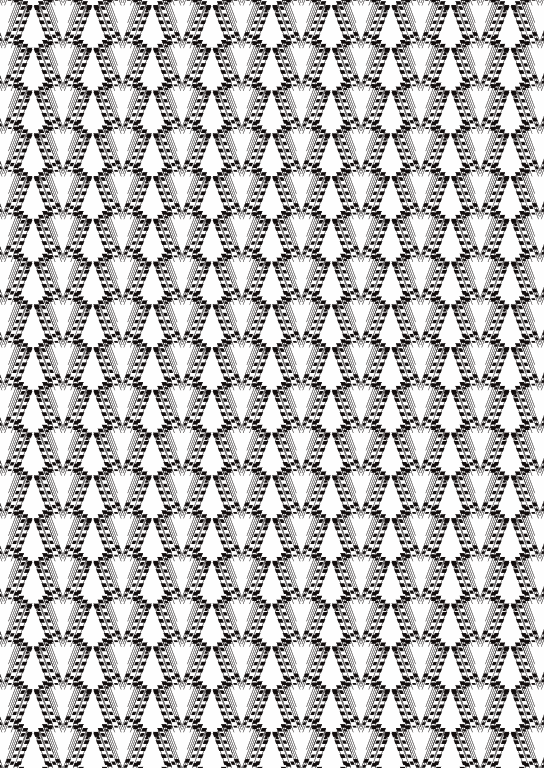
Reproduce this pattern procedurally as a Shadertoy shader.

```glsl
// Rows of black chevrons built from slanted block strips, stepped caps and thin rails on white.

// Share of a pixel of size w at x that lies inside the span lo..hi.
float cover(float x, float lo, float hi, float w) {
    return max(0.0, min(hi, x + 0.5 * w) - max(lo, x - 0.5 * w)) / w;
}

// Slanted bar: u runs across the arm, y runs down it.
float bar(vec2 q, vec2 uSpan, vec2 ySpan, float px) {
    return cover(q.x, uSpan.x, uSpan.y, px * 1.1) * cover(q.y, ySpan.x, ySpan.y, px);
}

// Bar cut into evenly spaced blocks.
float blockStrip(vec2 q, vec2 uSpan, vec2 ySpan, float pitch, float height, float px) {
    float row = abs(mod(q.y + 3.0, pitch) - 0.5 * pitch);
    return bar(q, uSpan, ySpan, px) * cover(row, -0.5 * height, 0.5 * height, px);
}

float blend(float a, float b) {
    return 1.0 - (1.0 - a) * (1.0 - b);
}

// One arm leaning away from the apex at the origin, y down.
float arm(vec2 p, float px) {
    const float lean = 0.37;
    vec2 q = vec2(p.x - lean * p.y, p.y);

    // Two block strips with a rail between them
    float ink = blockStrip(q, vec2(1.2, 8.0), vec2(-1.0, 58.0), 10.5, 5.6, px);
    ink = blend(ink, blockStrip(q, vec2(12.4, 17.6), vec2(-5.0, 55.0), 10.5, 5.0, px));
    ink = blend(ink, bar(q, vec2(9.6, 10.4), vec2(-4.0, 62.0), px));

    // Outer blocks near the foot, and the rails that meet in a narrow V
    ink = blend(ink, bar(q, vec2(18.6, 25.0), vec2(38.0, 43.6), px));
    ink = blend(ink, bar(q, vec2(19.6, 24.0), vec2(47.0, 51.0), px));
    for (int i = 0; i < 3; i++) {
        float u = 19.2 + 2.7 * float(i);
        ink = blend(ink, bar(q, vec2(u, u + 0.8), vec2(-14.0, 62.0 - 4.0 * float(i)), px));
    }

    // Steep steps climbing outward, each with a smaller block and a long tail
    for (int i = 0; i < 4; i++) {
        float k = float(i);
        float top = -2.5 - 5.8 * k;
        float left = 1.3 + 6.3 * k - lean * top;
        ink = blend(ink, bar(q, vec2(left, left + 7.0), vec2(top, top + 5.4), px));
        ink = blend(ink, bar(q, vec2(left + 1.5, left + 6.0), vec2(top + 7.6, top + 11.0), px));
        ink = blend(ink, bar(q, vec2(left, left + 0.8), vec2(top, top + 44.0), px));
    }
    return ink;
}

void mainImage(out vec4 fragColor, in vec2 fragCoord) {
    const vec2 cell = vec2(89.1, 63.9);
    float px = 813.0 / iResolution.x;
    vec2 p = vec2(fragCoord.x, iResolution.y - fragCoord.y) * px;

    // Fold into one mirrored half cell, measured from its apex
    p -= vec2(49.5, 10.0);
    float side = abs(mod(p.x + 0.5 * cell.x, cell.x) - 0.5 * cell.x);
    float down = mod(p.y, cell.y);

    // Arms reach into the next column and the rows above and below
    float ink = 0.0;
    for (int row = -1; row <= 1; row++) {
        float y = down + float(row) * cell.y;
        ink = blend(ink, arm(vec2(side, y), px));
        ink = blend(ink, arm(vec2(cell.x - side, y), px));
    }

    fragColor = vec4(mix(vec3(0.995), vec3(0.07, 0.05, 0.05), ink), 1.0);
}
```
